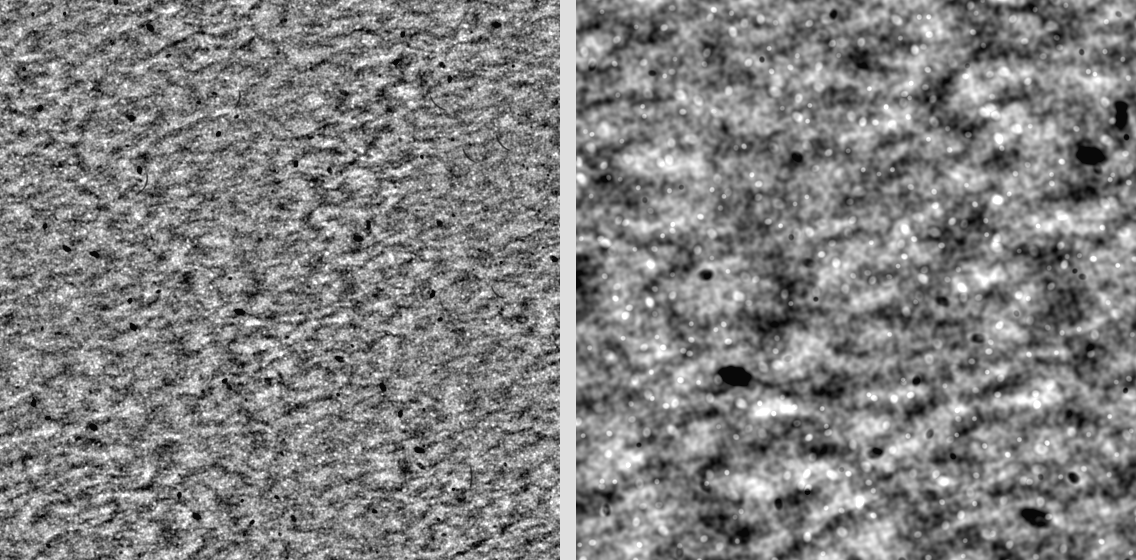
Left: the whole. Right: its middle third, enlarged.
This texture is drawn by a Shadertoy shader. Its source:

```glsl
// Grey rough plaster: slanted relief under raking light, fine grain, pale and dark specks, stray fibres.

const float SLANT = 0.30;        // direction of the relief, radians
const float BASE_GREY = 0.49;
const float RELIEF_CONTRAST = 0.46;
const float GRAIN_CONTRAST = 0.29;

vec2 hash2(vec2 p) {
    vec3 q = fract(p.xyx * vec3(0.1031, 0.1030, 0.0973));
    q += dot(q, q.yzx + 33.33);
    return fract((q.xx + q.yz) * q.zy);
}

vec2 direction(float angle) {
    return vec2(cos(angle), sin(angle));
}

vec2 rotate(vec2 p, float angle) {
    vec2 d = direction(angle);
    return vec2(dot(p, d), dot(p, vec2(-d.y, d.x)));
}

float cornerSlope(vec2 cell, vec2 offset) {
    return dot(direction(6.2832 * hash2(cell).x), offset);
}

// Gradient noise centred on zero
float noise(vec2 p) {
    vec2 i = floor(p), f = fract(p);
    vec2 u = f * f * f * (f * (f * 6.0 - 15.0) + 10.0);
    vec2 e = vec2(1.0, 0.0);
    return mix(mix(cornerSlope(i, f), cornerSlope(i + e, f - e), u.x),
               mix(cornerSlope(i + e.yx, f - e.yx), cornerSlope(i + e.xx, f - e.xx), u.x), u.y);
}

// Bumps drawn out along the slant, with bent outlines
float relief(vec2 p) {
    vec2 bend = vec2(noise(p * 16.0 + 5.0), noise(p * 16.0 + 61.0));
    vec2 q = rotate(p + 0.012 * bend, SLANT);
    return noise(q * vec2(25.0, 54.0) + 90.0)
         + 0.75 * noise(rotate(q, -0.25) * vec2(46.0, 92.0) + 200.0)
         + 0.45 * noise(q * vec2(85.0, 140.0) + 330.0);
}

float grain(vec2 p) {
    return noise(rotate(p, 0.7) * 150.0 + 400.0) + 0.8 * noise(rotate(p, 1.9) * 250.0 + 700.0);
}

// Scattered soft dots; radii run from radius.x to radius.y
float specks(vec2 p, float cells, float chance, vec2 radius, float stretch, float seed) {
    float pixel = 1.0 / iResolution.y, cover = 0.0;
    vec2 home = floor(p * cells);
    for (int y = -1; y <= 1; y++) {
        for (int x = -1; x <= 1; x++) {
            vec2 cell = home + vec2(x, y);
            vec2 pick = hash2(cell + seed);
            vec2 centre = (cell + hash2(cell + seed + 57.0)) / cells;
            vec2 d = rotate(p - centre, 6.2832 * pick.y);
            d.x /= 1.0 + stretch * pick.y;
            float r = mix(radius.x, radius.y, pick.y * pick.y);
            float soft = max(pixel, 0.45 * r);
            float dotCover = 1.0 - smoothstep(r - soft, r + soft, length(d));
            cover = max(cover, step(pick.x, chance) * dotCover * (0.5 + 0.5 * hash2(cell + seed + 19.0).y));
        }
    }
    return cover;
}

// Thin curved stroke, tapering at both ends
float stroke(vec2 p, vec2 centre, float angle, float halfLength, float width, float bow) {
    vec2 q = rotate(p - centre, angle);
    float t = q.x / halfLength;
    float d = abs(q.y - bow * halfLength * (1.0 - t * t));
    float soft = max(0.5 * width, 1.0 / iResolution.y);
    return (1.0 - smoothstep(width - soft, width + soft, d)) * (1.0 - smoothstep(0.6, 1.0, abs(t)));
}

float fibres(vec2 p) {
    float cover = 0.0;
    for (int i = 0; i < 7; i++) {
        vec2 id = vec2(i, 11.0), pick = hash2(id + 40.0);
        cover = max(cover, stroke(p, hash2(id), 1.0 + 1.6 * pick.x,
                                  mix(0.012, 0.026, pick.y), 0.0016, pick.x - 0.5));
    }
    return cover;
}

// Long folds: a lit upper lip above a shaded groove
float creases(vec2 p) {
    float light = 0.0;
    vec2 wobbly = p + 0.009 * vec2(noise(p * 30.0), noise(p * 30.0 + 80.0));
    for (int i = 0; i < 14; i++) {
        vec2 id = vec2(i, 73.0), centre = hash2(id), pick = hash2(id + 25.0);
        float angle = mix(-0.2, 0.65, pick.x), reach = mix(0.03, 0.08, pick.y);
        light += stroke(wobbly, centre + vec2(0.0, 0.005), angle, reach, 0.004, 0.08);
        light -= stroke(wobbly, centre - vec2(0.0, 0.004), angle, reach, 0.004, 0.08);
    }
    return light;
}

void mainImage(out vec4 fragColor, in vec2 fragCoord) {
    vec2 p = fragCoord / iResolution.y;
    float roughness = 1.0 + 0.5 * noise(p * 4.0 + 31.0);

    float grey = BASE_GREY + RELIEF_CONTRAST * roughness * relief(p) + GRAIN_CONTRAST * grain(p);
    grey += 0.13 * creases(p);

    // Pale mineral specks, then dark pits and dirt
    grey += 0.36 * specks(p, 100.0, 0.42, vec2(0.0013, 0.0029), 0.3, 120.0);
    grey -= 0.40 * specks(p, 60.0, 0.10, vec2(0.0014, 0.0028), 0.6, 250.0);
    grey -= 0.75 * specks(p, 22.0, 0.16, vec2(0.0024, 0.0052), 0.8, 510.0);
    grey = mix(grey, 0.08, 0.8 * fibres(p));

    fragColor = vec4(vec3(clamp(grey, 0.03, 1.0)), 1.0);
}
```
